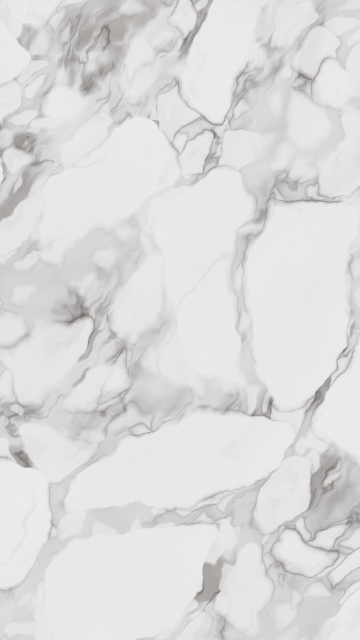
A WebGL 1 fragment shader for this texture:

```glsl
precision highp float;
uniform vec2 u_resolution;

// White brecciated marble: pale rounded clasts in a streaked grey matrix with brown veins.
// Three scales of warped, slanted Voronoi cells form the clasts; their rims carry thin
// dark veins, and stretched fractal noise supplies the smoky streaks between them.

vec2 hash2(vec2 p) {
  vec3 q = fract(p.xyx * vec3(0.1031, 0.1030, 0.0973));
  q += dot(q, q.yzx + 33.33);
  return fract((q.xx + q.yz) * q.zy);
}

float noise(vec2 p) {
  vec2 cell = floor(p);
  vec2 f = fract(p);
  f = f * f * (3.0 - 2.0 * f);
  float low = mix(hash2(cell).x, hash2(cell + vec2(1.0, 0.0)).x, f.x);
  float high = mix(hash2(cell + vec2(0.0, 1.0)).x, hash2(cell + 1.0).x, f.x);
  return mix(low, high, f.y);
}

float fbm(vec2 p) {
  float sum = 0.0;
  float amp = 0.516;
  for (int i = 0; i < 5; i++) {
    sum += amp * noise(p);
    p = mat2(1.6, 1.2, -1.2, 1.6) * p + 7.3;
    amp *= 0.5;
  }
  return sum;
}

// Thin line along the middle contour of a noise field
float vein(vec2 p, float width) {
  return 1.0 - smoothstep(0.0, width, abs(fbm(p) - 0.5));
}

// Voronoi cell: x = rounded distance to the border, y = random value of the cell
vec2 clastCell(vec2 p) {
  vec2 base = floor(p);
  vec2 toNearest = vec2(0.0);
  vec2 nearestId = base;
  float nearest = 9.0;
  for (int y = -1; y <= 1; y++) {
    for (int x = -1; x <= 1; x++) {
      vec2 id = base + vec2(float(x), float(y));
      vec2 r = id + 0.1 + 0.8 * hash2(id) - p;
      float d = dot(r, r);
      if (d < nearest) {
        nearest = d;
        toNearest = r;
        nearestId = id;
      }
    }
  }
  float border = 0.0;
  for (int y = -2; y <= 2; y++) {
    for (int x = -2; x <= 2; x++) {
      vec2 id = nearestId + vec2(float(x), float(y));
      vec2 r = id + 0.1 + 0.8 * hash2(id) - p;
      vec2 across = r - toNearest;
      if (dot(across, across) > 0.0001) {
        border += exp(-22.0 * dot(0.5 * (r + toNearest), normalize(across)));
      }
    }
  }
  return vec2(-log(border) / 22.0, hash2(nearestId + 41.0).y);
}

void main() {
  vec2 p = gl_FragCoord.xy / u_resolution.x;

  // Warp the plane, then turn it so x runs along the slanted grain
  vec2 bend = vec2(fbm(p * 3.0 + 2.0), fbm(p * 3.0 + 19.0)) - 0.5;
  vec2 crumble = vec2(fbm(p * 15.0 + 5.0), fbm(p * 15.0 + 31.0)) - 0.5;
  vec2 w = p + 0.22 * bend + 0.035 * crumble;
  vec2 grain = vec2(dot(w, vec2(0.6, 0.8)), dot(w, vec2(-0.8, 0.6)));

  float stainArea = smoothstep(0.42, 0.68, fbm(p * 3.6 + 11.0));
  float softness = smoothstep(0.4, 0.65, fbm(p * 5.0 + 27.0));

  // Clasts from large to small, each filling what the larger ones left
  float clast = 0.0;
  float rim = 0.0;
  float scale = 1.0;
  for (int i = 0; i < 3; i++) {
    float level = float(i);
    vec2 cell = clastCell(grain * scale * vec2(2.0, 3.1) + 13.0 * level + 3.0);
    float inside = cell.x - 0.04 - 0.03 * level - 0.45 * cell.y * cell.y;
    float blur = mix(0.012, 0.05, softness) * scale;
    float body = smoothstep(-0.5 * blur, blur, inside) * (1.0 - 0.13 * level);
    float line = exp(-abs(inside + 0.008) / (0.008 * scale));
    rim = max(rim, line * (1.0 - clast) * (1.0 - 0.25 * level));
    clast = max(clast, body);
    scale *= 2.3;
  }

  // Grey matrix, its fibres, and the brown mineral stains
  float streak = fbm(grain * vec2(5.0, 13.0));
  float fibre = vein(grain * vec2(5.0, 12.0) + 9.0, 0.05);
  float matrix = 0.035 + 0.1 * streak + 0.05 * fibre * (0.3 + stainArea);
  float smoke = stainArea * smoothstep(0.42, 0.72, fbm(grain * vec2(8.0, 18.0) + 17.0));
  float rimBreak = smoothstep(0.4, 0.65, fbm(p * 8.0 + 43.0));
  float stain = (0.2 * smoke + 0.1 * fibre * stainArea) * (1.0 - clast);
  stain += rim * rimBreak * (0.05 + 0.26 * stainArea);

  // Faint clouds and hairlines inside the clasts
  float hairline = vein(grain * vec2(1.6, 4.0) + 23.0, 0.025);
  float inner = 0.025 * fbm(grain * vec2(3.0, 7.0) + 37.0) + 0.035 * hairline * softness;

  vec3 color = vec3(0.925, 0.925, 0.93);
  color -= mix(matrix, inner, clast);
  color -= stain * vec3(0.93, 1.0, 1.06);
  color += 0.008 * (noise(p * 200.0) - 0.5);
  gl_FragColor = vec4(color, 1.0);
}
```
